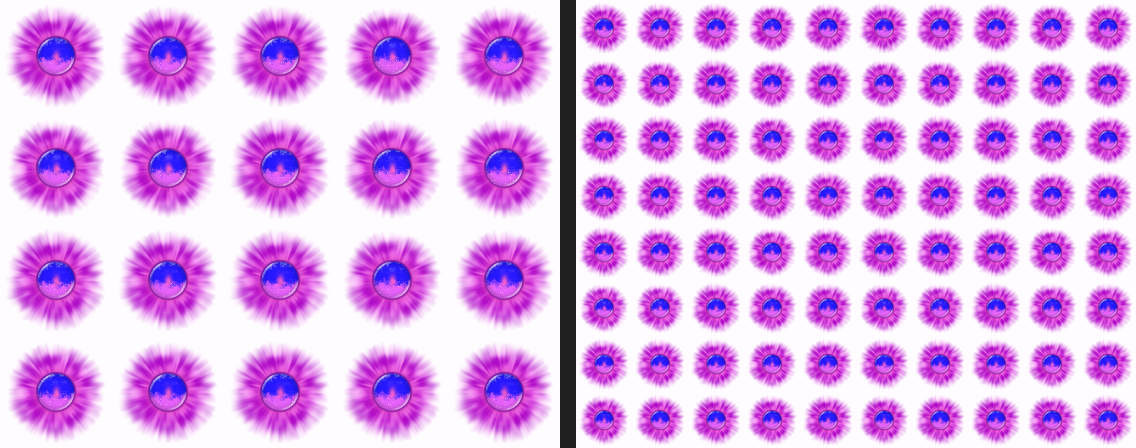
Left, the tile; right, the same tile 2 across and 2 down.
Write a Shadertoy shader that draws this pattern.

```glsl
const vec2 GRID = vec2(5.0, 4.0);
const float TAU = 6.2831853;

// Sizes, in cell widths
const float ORB_RADIUS = 0.172;
const float RIM_WIDTH = 0.007;
const float BLOOM_RADIUS = 0.462;
const float BLOOM_VARIATION = 0.022;
const float FADE_START = 0.245;
const float SCALLOP_COUNT = 36.0;
const float SCALLOP_DEPTH = 0.022;

const vec3 PAPER = vec3(1.0, 0.99, 1.0);
const vec3 PETAL_DEEP = vec3(0.68, 0.03, 0.78);
const vec3 PETAL_LIGHT = vec3(0.93, 0.42, 0.93);
const vec3 HALO = vec3(0.88, 0.30, 0.74);
const vec3 RIM = vec3(0.52, 0.10, 0.62);
const vec3 SKY = vec3(0.15, 0.09, 1.0);
const vec3 CLOUD = vec3(0.48, 0.44, 1.0);
const vec3 GROUND = vec3(0.90, 0.38, 0.98);
const vec3 GLOW = vec3(1.0, 0.38, 0.78);

float hash(vec2 p) {
    vec3 h = fract(p.xyx * 0.1031);
    h += dot(h, h.yzx + 33.33);
    return fract((h.x + h.y) * h.z);
}

// Value noise that wraps in x
float noise(vec2 p, float period) {
    vec2 i = floor(p);
    vec2 f = fract(p);
    f = f * f * (3.0 - 2.0 * f);
    float x0 = mod(i.x, period);
    float x1 = mod(i.x + 1.0, period);
    float low = mix(hash(vec2(x0, i.y)), hash(vec2(x1, i.y)), f.x);
    float high = mix(hash(vec2(x0, i.y + 1.0)), hash(vec2(x1, i.y + 1.0)), f.x);
    return mix(low, high, f.y);
}

float rays(float turn, float r, float seed) {
    float fine = noise(vec2(turn * 96.0, r * 6.0 + seed), 96.0);
    float medium = noise(vec2(turn * 44.0, r * 9.0 + 20.0 + 0.5 * seed), 44.0);
    float broad = noise(vec2(turn * 20.0, r * 13.0 + 40.0 + 0.5 * seed), 20.0);
    return 0.25 * fine + 0.40 * medium + 0.35 * broad;
}

vec3 bloom(vec2 p, float seed) {
    float r = length(p);
    float turn = atan(p.y, p.x + 1e-5) / TAU + 0.5;
    float streak = rays(turn, r, seed);

    // Scalloped outline and soft petal tips
    float lobe = abs(cos(turn * SCALLOP_COUNT * 0.5 * TAU));
    float jitter = noise(vec2(turn * 24.0, 70.0 + seed), 24.0) - 0.5;
    float edge = BLOOM_RADIUS + BLOOM_VARIATION * (seed - 0.5)
               + SCALLOP_DEPTH * (lobe - 0.6 + jitter);
    float reach = r + 0.10 * (streak - 0.5);
    float cover = 1.0 - smoothstep(FADE_START, edge, reach);
    cover *= 1.0 - smoothstep(edge - 0.03, edge, r);

    vec3 petal = mix(PETAL_DEEP, PETAL_LIGHT, smoothstep(0.28, 0.76, streak));
    float halo = exp(-max(r - ORB_RADIUS, 0.0) * 26.0);
    return mix(PAPER, mix(petal, HALO, 0.8 * halo), cover);
}

// Scattered bright flecks, one candidate per small square
float flecks(vec2 q, float seed) {
    vec2 g = q * 7.0;
    vec2 id = floor(g) + 50.0 + floor(seed * 40.0);
    vec2 center = 0.3 + 0.4 * vec2(hash(id), hash(id + 17.0));
    float size = 0.12 + 0.16 * hash(id + 31.0);
    float spot = 1.0 - smoothstep(size * 0.4, size, length(fract(g) - center));
    return spot * step(0.62, hash(id + 59.0));
}

vec3 orb(vec2 q, float seed) {
    float r = length(q);
    float grain = noise(q * 6.0 + 30.0 + 2.0 * seed, 256.0);
    float detail = noise(q * 15.0 + 80.0 + seed, 256.0);
    float height = q.y + 0.12 + 0.35 * (grain - 0.5) + 0.25 * (detail - 0.5);
    vec3 color = mix(GROUND, SKY, smoothstep(-0.32, 0.22, height));

    // Clouds above, flecks below, glow in the middle
    float cloud = smoothstep(0.45, 0.85, 0.6 * grain + 0.4 * detail);
    color = mix(color, CLOUD, cloud * smoothstep(0.25, 0.85, q.y));
    float below = 1.0 - smoothstep(-0.35, 0.15, q.y);
    color = mix(color, vec3(1.0, 0.78, 1.0), 0.75 * below * flecks(q, seed));
    vec2 g = (q - vec2(0.03, -0.06)) * vec2(6.0, 3.4);
    color = mix(color, GLOW, 0.9 * exp(-dot(g, g)));

    // Glass shading and crescent highlights
    color *= 1.0 - 0.18 * smoothstep(0.6, 1.0, r);
    float side = abs(dot(q, normalize(vec2(-0.7, 0.7))));
    float band = smoothstep(0.80, 0.90, r) * (1.0 - smoothstep(0.92, 0.99, r));
    float shine = band * smoothstep(0.55, 0.95, side) * (0.45 + 0.55 * detail);
    return mix(color, vec3(1.0, 0.93, 1.0), 0.85 * shine);
}

void mainImage(out vec4 fragColor, in vec2 fragCoord) {
    vec2 grid = fragCoord / iResolution.xy * GRID;
    vec2 p = fract(grid) - 0.5;
    float seed = hash(mod(floor(grid), GRID) + 3.0);
    float pixel = GRID.y / iResolution.y;
    float r = length(p);

    vec3 color = bloom(p, seed);
    float inside = 1.0 - smoothstep(-pixel, pixel, r - ORB_RADIUS);
    color = mix(color, orb(p / ORB_RADIUS, seed), inside);
    float rim = 1.0 - smoothstep(0.0, RIM_WIDTH + pixel, abs(r - ORB_RADIUS));
    color = mix(color, RIM, 0.75 * rim);
    fragColor = vec4(color, 1.0);
}
```
